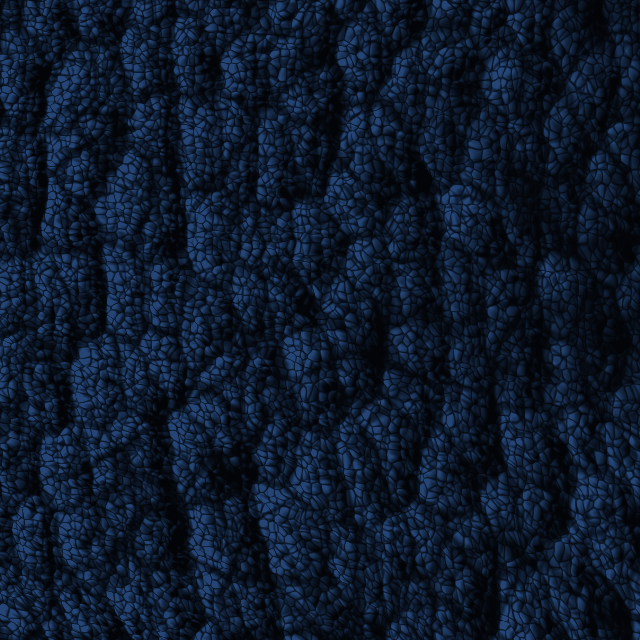
Write a three.js fragment shader that draws this texture.

```glsl
// Dark blue grained leather: stretched pebbles, fine wrinkles and creases lit from the left.
varying vec2 vUv;

const vec3 SHADOW = vec3(0.010, 0.015, 0.027);
const vec3 MIDTONE = vec3(0.060, 0.122, 0.212);
const vec3 HIGHLIGHT = vec3(0.140, 0.270, 0.460);

const vec2 PEBBLE_FREQ = vec2(15.0, 8.5);    // cells across the canvas
const vec2 KNOB_FREQ = vec2(36.0, 27.0);
const vec2 WRINKLE_FREQ = vec2(72.0, 88.0);
const vec2 STREAK_FREQ = vec2(75.0, 230.0);
const vec2 LIGHT_DIR = vec2(0.93, -0.36);    // from the lit flank to the dome centre
const float EXPOSURE = 0.60;
const float PEBBLE_RELIEF = 0.95;
const float KNOB_RELIEF = 0.45;
const float WRINKLE_RELIEF = 0.50;
const float STREAK_RELIEF = 0.55;
const float BLEND = 10.0;                    // sharpness of the valleys between domes

vec2 hash2(vec2 p) {
  vec3 q = fract(vec3(p.xyx) * vec3(0.1031, 0.1030, 0.0973));
  q += dot(q, q.yzx + 33.33);
  return fract((q.xx + q.yz) * q.zy);
}

vec2 noise2(vec2 p) {
  vec2 cell = floor(p);
  vec2 f = fract(p);
  f = f * f * (3.0 - 2.0 * f);
  vec2 low = mix(hash2(cell), hash2(cell + vec2(1.0, 0.0)), f.x);
  vec2 high = mix(hash2(cell + vec2(0.0, 1.0)), hash2(cell + vec2(1.0, 1.0)), f.x);
  return mix(low, high, f.y);
}

// Domed cells: x is the slope towards the light, y the distance from the valley.
vec2 domes(vec2 p) {
  vec2 cell = floor(p);
  vec2 f = fract(p);
  vec2 offsetSum = vec2(0.0);
  float weightSum = 0.0;
  float nearest = 8.0;
  float second = 8.0;
  for (int j = -1; j <= 1; j++) {
    for (int i = -1; i <= 1; i++) {
      vec2 neighbour = vec2(float(i), float(j));
      vec2 toCentre = neighbour + 0.08 + 0.84 * hash2(cell + neighbour) - f;
      float d2 = dot(toCentre, toCentre);
      float weight = exp(-BLEND * d2);
      offsetSum += toCentre * weight;
      weightSum += weight;
      second = min(second, max(nearest, d2));
      nearest = min(nearest, d2);
    }
  }
  float slope = dot(offsetSum / max(weightSum, 1e-6), LIGHT_DIR);
  return vec2(slope, sqrt(second) - sqrt(nearest));
}

// Long thin folds rising to the right, broken up by noise.
float diagonalFold(vec2 p) {
  vec2 along = vec2(p.x * 0.80 + p.y * 0.60, p.y * 0.80 - p.x * 0.60);
  float level = noise2(along * vec2(2.2, 9.0) + 31.0).x;
  float presence = smoothstep(0.35, 0.65, noise2(p * 7.0 + 17.0).y);
  return presence * (1.0 - smoothstep(0.0, 0.05, abs(level - 0.5)));
}

float valley(float edge, float width, float depth) {
  return 1.0 - depth * (1.0 - smoothstep(0.0, width, edge));
}

void main() {
  // Bend the grain: upright at the top, leaning at the bottom
  vec2 p = vUv;
  float down = 1.0 - p.y;
  vec2 bent = vec2(p.x - 0.13 * down * down, p.y);
  vec2 warp = 0.034 * (noise2(bent * 9.0) - 0.5) + 0.013 * (noise2(bent * 34.0 + 5.0) - 0.5);
  vec2 grain = bent + warp;

  // Three scales of relief
  vec2 pebble = domes(grain * PEBBLE_FREQ);
  vec2 knob = domes((grain + 0.4 * warp) * KNOB_FREQ + 13.0);
  vec2 fine = p + 0.009 * (noise2(p * 48.0 + 9.0) - 0.5);
  vec2 wrinkle = domes(vec2(fine.x, fine.y + 0.35 * fine.x * down) * WRINKLE_FREQ + 41.0);

  // Hair-thin streaks, level at the top and falling at the lower right
  vec2 streakPos = vec2(fine.x, fine.y + 0.55 * fine.x * down);
  float streak = noise2(streakPos * STREAK_FREQ).x - 0.5;

  float light = EXPOSURE
    + PEBBLE_RELIEF * pebble.x
    + KNOB_RELIEF * knob.x
    + WRINKLE_RELIEF * wrinkle.x
    + STREAK_RELIEF * streak;

  // Dark creases between the domes
  light *= valley(pebble.y, 0.18, 0.60);
  light *= valley(knob.y, 0.20, 0.45);
  light *= valley(wrinkle.y, 0.30, 0.68);
  light *= 1.0 - 0.60 * diagonalFold(grain);

  // Light falls off to the upper right, with soft patches
  light *= 1.20 - 0.34 * p.x - 0.16 * p.y + 0.30 * (noise2(p * 4.0 + 3.0).x - 0.4);

  float tone = clamp(light, 0.0, 1.0);
  vec3 colour = mix(SHADOW, MIDTONE, smoothstep(0.0, 0.45, tone) * 0.4 + min(tone / 0.45, 1.0) * 0.6);
  colour = mix(colour, HIGHLIGHT, clamp((tone - 0.45) / 0.50, 0.0, 1.0));
  gl_FragColor = vec4(colour, 1.0);
}
```
